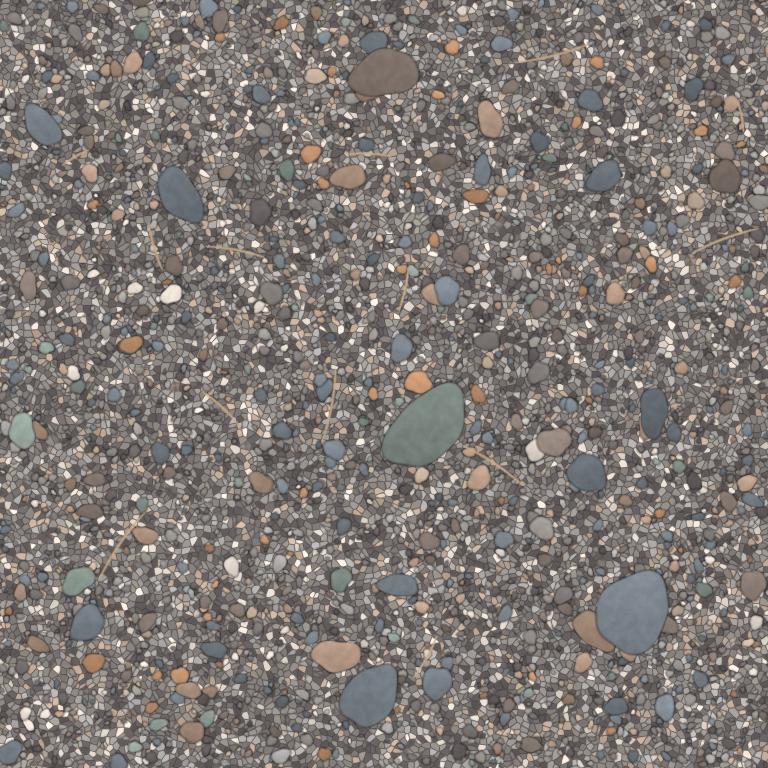
This texture is drawn by a Shadertoy shader. Its source:

```glsl
// Wet beach gravel: a bed of fine cellular grains, covered by layers of
// scattered rounded stones from small to large, and a few dry straws.
// Stones are wobbly ellipses; layered sines mottle and tint the surface.

const float GRAIN_CELLS = 118.0;   // fine grains across the canvas
const float GRAIN_BLEND = 11.0;    // higher gives crisper grain borders
const float SOFTNESS = 0.0014;     // edge width in canvas units
const float SHADOW_WIDTH = 0.0035;
const float SHADOW_DEPTH = 0.32;
const float GAP_DEPTH = 0.72;
const float GRAIN_GAIN = 1.08;
const int STRAW_COUNT = 13;

const vec3 GAP = vec3(0.25, 0.225, 0.22);
const vec3 CHARCOAL = vec3(0.36, 0.335, 0.335);
const vec3 GREY = vec3(0.47, 0.45, 0.44);
const vec3 ASH = vec3(0.56, 0.54, 0.52);
const vec3 SILVER = vec3(0.64, 0.63, 0.62);
const vec3 TAN = vec3(0.71, 0.63, 0.56);
const vec3 CREAM = vec3(0.85, 0.81, 0.77);
const vec3 SLATE = vec3(0.44, 0.47, 0.50);
const vec3 BROWN = vec3(0.50, 0.45, 0.42);
const vec3 ROSE = vec3(0.64, 0.54, 0.47);
const vec3 SAGE = vec3(0.52, 0.57, 0.54);
const vec3 OCHRE = vec3(0.70, 0.53, 0.40);
const vec3 STRAW = vec3(0.79, 0.67, 0.52);

vec4 hash4(vec2 p) {
    vec4 h = fract(p.xyxy * vec4(0.1031, 0.1030, 0.0973, 0.1099));
    h += dot(h, h.wzxy + 33.33);
    return fract((h.xxyz + h.yzzw) * h.zywx);
}

mat2 rotation(float a) {
    return mat2(cos(a), sin(a), -sin(a), cos(a));
}

float layeredSines(vec2 p) {
    float sum = 0.0, weight = 0.5;
    for (int i = 0; i < 4; i++) {
        sum += weight * sin(p.x + 1.3 * sin(p.y)) * sin(p.y + 1.7 * sin(0.7 * p.x));
        p = rotation(1.1) * p * 1.9 + 2.3;
        weight *= 0.6;
    }
    return sum;
}

vec3 grainColor(float pick, float light) {
    vec3 c = pick < 0.20 ? CHARCOAL : pick < 0.47 ? GREY : pick < 0.71 ? ASH
           : pick < 0.84 ? SILVER : pick < 0.92 ? TAN : CREAM;
    return c * mix(0.9, 1.1, light);
}

vec3 stoneColor(float pick, float light) {
    vec3 c = pick < 0.46 ? SLATE : pick < 0.70 ? BROWN : pick < 0.85 ? ROSE
           : pick < 0.94 ? SAGE : OCHRE;
    return c * mix(0.86, 1.2, light);
}

// Fine grains: blended cell colours with dark gaps where two cells meet
vec3 grainBed(vec2 uv) {
    vec2 p = uv * GRAIN_CELLS;
    p += 0.25 * sin(p.yx * 0.83 + 2.0 * sin(p * 0.31));
    vec2 base = floor(p);
    float nearest = 9.0, second = 9.0, total = 0.0;
    vec3 sum = vec3(0.0);
    for (int j = -1; j <= 1; j++)
    for (int i = -1; i <= 1; i++) {
        vec2 id = base + vec2(i, j);
        vec4 h = hash4(id + 17.0);
        float d = length(p - id - h.xy);
        float w = exp(-GRAIN_BLEND * d);
        sum += w * grainColor(h.z, h.w);
        total += w;
        second = min(second, max(nearest, d));
        nearest = min(nearest, d);
    }
    float body = smoothstep(-0.1, 0.34, second - nearest);
    return mix(GAP, GRAIN_GAIN * sum / total, 1.0 - GAP_DEPTH * (1.0 - body));
}

// One layer of stones on a jittered grid; share is the part of cells in use
vec3 scatter(vec3 ground, vec2 uv, float cells, float share, float tinted) {
    vec2 p = uv * cells, base = floor(p);
    float soft = max(SOFTNESS, 0.8 / iResolution.y) * cells;
    float mottle = layeredSines(uv * 150.0);
    for (int j = -1; j <= 1; j++)
    for (int i = -1; i <= 1; i++) {
        vec2 id = base + vec2(i, j);
        vec4 a = hash4(id + cells * 7.0);
        vec4 b = hash4(id + cells * 7.0 + vec2(191.0, 57.0));
        if (a.x > share) continue;
        vec2 offset = p - id - 0.15 - 0.7 * a.yz;
        vec2 q = rotation(6.283 * a.w) * offset;
        q.y *= mix(1.0, 1.65, b.y);
        float t = atan(q.y, q.x);
        float radius = mix(0.22, 0.45, b.x * b.x);
        float wobble = 0.09 * sin(2.0 * t + 40.0 * b.x) + 0.07 * sin(3.0 * t + 50.0 * b.y)
                     + 0.035 * sin(5.0 * t + 60.0 * b.z);
        float d = length(q) - radius * (1.0 + wobble);
        vec3 c = a.x < share * tinted ? stoneColor(b.z, b.w)
                                      : GRAIN_GAIN * grainColor(b.z, b.w);
        c *= 1.0 + 0.07 * mottle + 0.07 * offset.y / radius;
        c *= mix(0.84, 1.0, smoothstep(0.0, SHADOW_WIDTH * cells, -d));
        ground *= 1.0 - SHADOW_DEPTH * (1.0 - smoothstep(0.0, SHADOW_WIDTH * cells, d));
        ground = mix(ground, c, 1.0 - smoothstep(-soft, soft, d));
    }
    return ground;
}

// Thin, slightly bent straws that taper to both ends
vec3 addStraws(vec3 color, vec2 uv) {
    for (int i = 0; i < STRAW_COUNT; i++) {
        vec4 h = hash4(vec2(float(i) * 13.0 + 5.0, 71.0));
        vec2 q = rotation(6.283 * h.z) * (uv - h.xy);
        float reach = mix(0.015, 0.06, h.w * h.w);
        float along = q.x / reach;
        float d = abs(q.y + 0.08 * reach * along * along);
        float width = 0.0017 * (1.0 - 0.5 * along * along);
        float mask = (1.0 - smoothstep(width - SOFTNESS, width + SOFTNESS, d))
                   * (1.0 - smoothstep(0.9, 1.0, abs(along)));
        color = mix(color, STRAW, 0.85 * mask);
    }
    return color;
}

void mainImage(out vec4 fragColor, in vec2 fragCoord) {
    vec2 uv = fragCoord / iResolution.y;
    vec3 color = grainBed(uv);
    color = scatter(color, uv, 76.0, 0.30, 0.25);
    color = scatter(color, uv, 47.0, 0.27, 0.50);
    color = scatter(color, uv, 28.0, 0.21, 0.75);
    color = scatter(color, uv, 15.0, 0.15, 0.95);
    color = scatter(color, uv, 7.5, 0.09, 1.0);
    color = addStraws(color, uv);
    color *= 1.0 + 0.05 * layeredSines(uv * 9.0 + 3.0);
    fragColor = vec4(color, 1.0);
}
```
